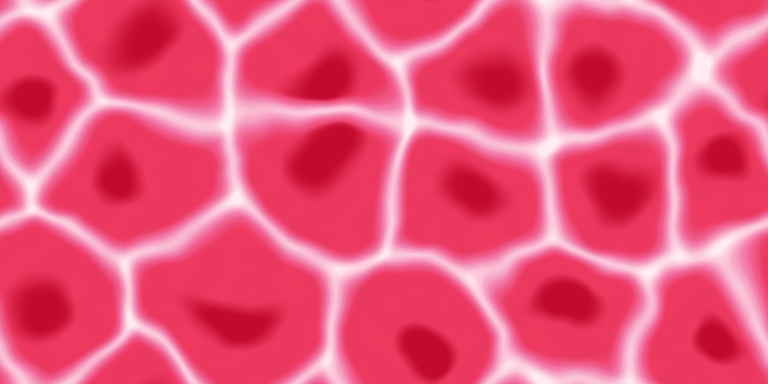
Write a Shadertoy shader that draws this pattern.

```glsl
// Soft tissue of rounded red cells with dark nuclei and pale, glowing walls.
// A jittered wrapping grid of seeds gives smooth Voronoi weights: where several
// cells share a point the wall brightens. Wrapping gradient noise bends it all.

const vec2 TILE = vec2(2.0, 1.0);        // size of the canvas in its own units
const vec2 CELLS = vec2(5.0, 3.0);       // cells across and up
const float WALL_SHARPNESS = 47.0;

const vec3 NUCLEUS   = vec3(0.76, 0.04, 0.18);
const vec3 CYTOPLASM = vec3(0.925, 0.22, 0.37);
const vec3 HOT_PINK  = vec3(0.94, 0.34, 0.52);
const vec3 PINK      = vec3(0.95, 0.48, 0.66);
const vec3 PALE_PINK = vec3(0.965, 0.65, 0.77);
const vec3 BLUSH     = vec3(0.985, 0.79, 0.86);
const vec3 GLOW      = vec3(1.0, 0.92, 0.95);

vec2 hash2(vec2 p) {
    vec3 q = fract(p.xyx * vec3(0.1031, 0.1030, 0.0973));
    q += dot(q, q.yzx + 33.33);
    return fract((q.xx + q.yz) * q.zy);
}

vec2 wrapId(vec2 id, vec2 period) {
    return floor(mod(id + 0.5, period));
}

mat2 rotation(float a) {
    return mat2(cos(a), sin(a), -sin(a), cos(a));
}

float cornerSlope(vec2 id, vec2 offset, vec2 period, float seed) {
    float angle = 6.2832 * hash2(wrapId(id, period) + seed).x;
    return dot(vec2(cos(angle), sin(angle)), offset);
}

// Gradient noise, about -0.7 to 0.7, repeating after one tile
float wrapNoise(vec2 p, float frequency, float seed) {
    vec2 period = TILE * frequency;
    vec2 g = p * frequency, i = floor(g), f = g - i;
    vec2 u = f * f * f * (f * (f * 6.0 - 15.0) + 10.0);
    vec2 e = vec2(1.0, 0.0);
    float low  = mix(cornerSlope(i, f, period, seed),
                     cornerSlope(i + e.xy, f - e.xy, period, seed), u.x);
    float high = mix(cornerSlope(i + e.yx, f - e.yx, period, seed),
                     cornerSlope(i + e.xx, f - e.xx, period, seed), u.x);
    return mix(low, high, u.y);
}

vec2 warp(vec2 p, float frequency, float amount, float seed) {
    return p + amount * vec2(wrapNoise(p, frequency, seed),
                             wrapNoise(p, frequency, seed + 17.0));
}

// Seed of one grid cell; rows are staggered by thirds
vec2 seedPoint(vec2 id, float jitter) {
    vec2 key = wrapId(id, CELLS);
    vec2 shift = vec2(key.y / 3.0, 0.0) + jitter * (hash2(key + 41.0) - 0.5);
    return (id + 0.5 + shift) * TILE / CELLS;
}

// Wall strength: 0 inside, 1 between two cells, more at junctions.
// Also returns the nearest cell's key and the offset from its seed.
float cellWall(vec2 p, float sharpness, out vec2 key, out vec2 offset) {
    vec2 base = floor(p * CELLS / TILE);
    float total = 0.0, squares = 0.0, nearest = 1e3;
    for (int y = -2; y <= 2; y++)
    for (int x = -2; x <= 2; x++) {
        vec2 id = base + vec2(x, y);
        vec2 toPoint = p - seedPoint(id, 0.6);
        float d = length(toPoint);
        float weight = exp(-sharpness * d);
        total += weight;
        squares += weight * weight;
        if (d < nearest) {
            nearest = d;
            key = wrapId(id, CELLS);
            offset = toPoint;
        }
    }
    return 2.0 * (1.0 - squares / (total * total));
}

// Bent, soft ellipse whose tilt, length and blur depend on the cell
float nucleusMask(vec2 offset, vec2 key) {
    vec2 shape = hash2(key + 7.0), look = hash2(key + 23.0);
    vec2 q = rotation(1.4 * (shape.x - 0.5)) * offset;
    q.y += 5.0 * (look.x - 0.5) * q.x * q.x;
    vec2 radii = vec2(mix(0.064, 0.108, shape.y * shape.y), mix(0.058, 0.07, look.x));
    float blur = mix(0.28, 0.6, look.y);
    return 1.0 - smoothstep(1.0 - blur, 1.0 + blur, length(q / radii));
}

vec3 wallRamp(vec3 inside, float wall) {
    vec3 c = mix(inside, HOT_PINK, smoothstep(0.04, 0.24, wall));
    c = mix(c, PINK, smoothstep(0.2, 0.5, wall));
    c = mix(c, PALE_PINK, smoothstep(0.45, 0.82, wall));
    c = mix(c, BLUSH, smoothstep(0.78, 1.08, wall));
    return mix(c, GLOW, smoothstep(1.05, 1.36, wall));
}

void mainImage(out vec4 fragColor, in vec2 fragCoord) {
    vec2 p = fragCoord / iResolution.xy * TILE;
    vec2 bent = warp(warp(p, 4.0, 0.07, 3.0), 11.0, 0.016, 59.0);

    vec2 key, offset;
    float wall = cellWall(bent, WALL_SHARPNESS, key, offset);
    wall *= 1.0 + 0.16 * wrapNoise(p, 9.0, 83.0);

    // Faint mottling of the cell body, then nucleus, then wall
    vec3 body = CYTOPLASM * (1.0 + 0.025 * wrapNoise(p, 14.0, 101.0));
    float nucleus = nucleusMask(offset, key) * (1.0 - smoothstep(0.03, 0.25, wall));
    body = mix(body, NUCLEUS, nucleus);

    fragColor = vec4(wallRamp(body, wall), 1.0);
}
```
